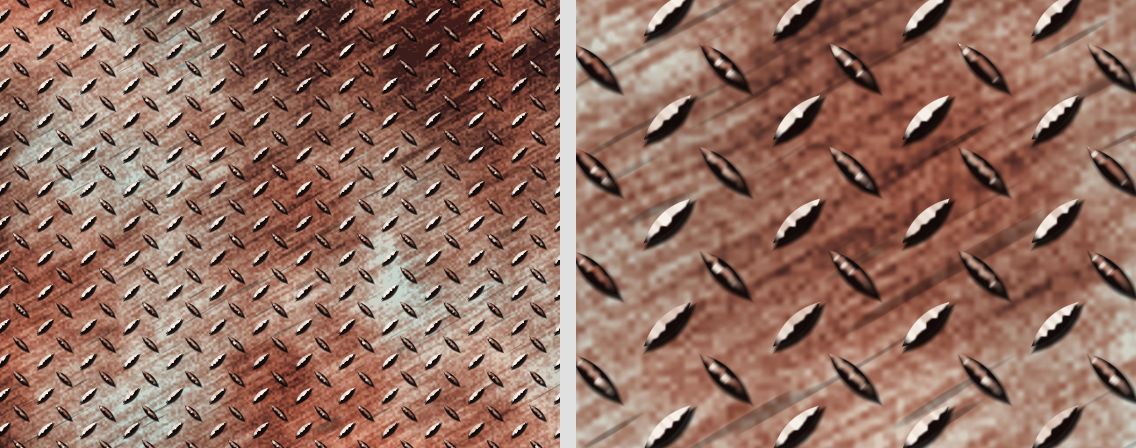
Left: the whole. Right: its middle third, enlarged.
Reproduce this texture procedurally as a Shadertoy shader.

```glsl
#define REPEATS 13.0
#define LUG_HALF_LENGTH 0.0240
#define LUG_HALF_WIDTH 0.0066
#define LUG_SLOPE 0.95
#define SHADOW_OFFSET vec2(0.0022, -0.0032)
#define SCRATCH_ANGLE 0.52
#define BLOTCH_SCALE 4.0
#define BLOTCH_CONTRAST 2.3
#define SCRATCH_CONTRAST 0.75
#define GRAIN_CONTRAST 0.50

const vec3 INK = vec3(0.07, 0.035, 0.03);
const vec3 UMBER = vec3(0.36, 0.19, 0.16);
const vec3 RUST = vec3(0.57, 0.32, 0.25);
const vec3 TAN = vec3(0.68, 0.47, 0.39);
const vec3 PALE = vec3(0.78, 0.65, 0.58);
const vec3 GLINT = vec3(0.97, 0.94, 0.91);

float hash(vec2 p) {
    return fract(sin(dot(p, vec2(127.1, 311.7))) * 43758.545);
}

float noise(vec2 p) {
    vec2 i = floor(p), f = fract(p);
    f = f * f * (3.0 - 2.0 * f);
    return mix(mix(hash(i), hash(i + vec2(1, 0)), f.x),
               mix(hash(i + vec2(0, 1)), hash(i + vec2(1, 1)), f.x), f.y);
}

float fbm(vec2 p) {
    float sum = 0.0, amp = 0.5;
    for (int i = 0; i < 5; i++) {
        sum += amp * noise(p);
        p = mat2(1.6, 1.2, -1.2, 1.6) * p + 7.3;
        amp *= 0.5;
    }
    return sum;
}

vec2 toAxis(vec2 p, vec2 along) {
    return vec2(dot(p, along), dot(p, vec2(-along.y, along.x)));
}

// Approximate signed distance to a pointed lens lying along x
float lens(vec2 q) {
    float t = q.x / LUG_HALF_LENGTH;
    return abs(q.y) - LUG_HALF_WIDTH * (1.0 - t * t);
}

// Rusty, brushed sheet
vec3 plate(vec2 p, float height) {
    vec2 brushed = toAxis(p, vec2(cos(SCRATCH_ANGLE), sin(SCRATCH_ANGLE)));
    brushed.y += 0.008 * noise(p * 9.0);
    vec2 warp = vec2(fbm(p * 5.0 + 3.0), fbm(p * 5.0 + 19.0));
    float blotch = fbm(p * BLOTCH_SCALE + 0.9 * warp) - 0.5;
    float scratch = 0.6 * noise(brushed * vec2(14.0, 170.0))
                  + 0.4 * noise(brushed * vec2(7.0, 65.0) + 31.0) - 0.5;
    float grain = noise(p * 190.0) - 0.5;
    float tone = 0.62 + BLOTCH_CONTRAST * blotch + SCRATCH_CONTRAST * scratch
               + GRAIN_CONTRAST * grain + 0.26 * (0.5 - height);

    float s = clamp(tone, -0.2, 1.25) * 3.0;
    vec3 col = mix(UMBER, RUST, min(s, 1.0));
    col = mix(col, TAN, clamp(s - 1.0, 0.0, 1.0));
    col = mix(col, PALE, max(s - 2.0, 0.0));

    // Drift between red and greyish rust
    float hue = fbm(p * 3.0 + 41.0) - 0.5;
    col *= 1.0 + hue * vec3(0.35, -0.25, -0.45);

    // Sparse dark scratches
    float groove = smoothstep(0.80, 0.95, noise(brushed * vec2(9.0, 120.0) + 77.0));
    return col * (1.0 - 0.28 * groove);
}

// One lattice of raised lugs; lean is +1 rising, -1 falling
vec3 stampLugs(vec3 base, vec2 uv, vec2 centre, float lean) {
    float aspect = iResolution.x / iResolution.y;
    float aa = 0.8 / iResolution.y;
    vec2 grid = uv * REPEATS - centre;
    vec2 id = floor(grid + 0.5);
    vec2 p = (grid - id) / REPEATS * vec2(aspect, 1.0);
    vec2 along = normalize(vec2(1.0, lean * LUG_SLOPE));
    vec2 q = toAxis(p, along);
    float wear = hash(id + 17.0 * lean);
    float chip = noise(vec2(q.x * 260.0 + 50.0 * wear, 13.0 * wear)) - 0.5;

    // Cast shadow
    float shade = lens(toAxis(p - SHADOW_OFFSET, along));
    base *= 1.0 - 0.85 * (1.0 - smoothstep(-0.0015, 0.0035, shade));

    float side = q.y / LUG_HALF_WIDTH;
    float endFade = q.x / LUG_HALF_LENGTH;
    vec3 body;
    if (lean > 0.0) {
        // Lit flank above, black flank below
        float lit = smoothstep(-0.35, 0.05, side + 0.5 * chip);
        lit *= smoothstep(-1.0, -0.6, endFade);
        vec3 steel = mix(PALE, GLINT, clamp(0.55 + 0.5 * wear + 0.7 * chip, 0.0, 1.0));
        body = mix(INK, steel, lit);
    } else {
        // Glancing light on the crest, with worn specks
        float crest = 1.0 - smoothstep(0.05, 0.75, abs(side - 0.12 + 0.5 * chip));
        crest *= 1.0 - smoothstep(0.1, 1.0, endFade);
        vec3 metal = mix(RUST, PALE, clamp(0.4 + 0.5 * wear + chip, 0.0, 1.0));
        body = mix(INK, metal, crest);
        body = mix(body, GLINT, 0.8 * crest * smoothstep(0.18, 0.4, chip));
    }
    return mix(base, body, 1.0 - smoothstep(-aa, aa, lens(q)));
}

void mainImage(out vec4 fragColor, in vec2 fragCoord) {
    vec2 uv = fragCoord / iResolution.xy;
    vec3 col = plate(fragCoord / iResolution.y, uv.y);
    col = stampLugs(col, uv, vec2(0.04, 0.53), 1.0);
    col = stampLugs(col, uv, vec2(0.475, 0.03), -1.0);
    fragColor = vec4(clamp(col, 0.0, 1.0), 1.0);
}
```
